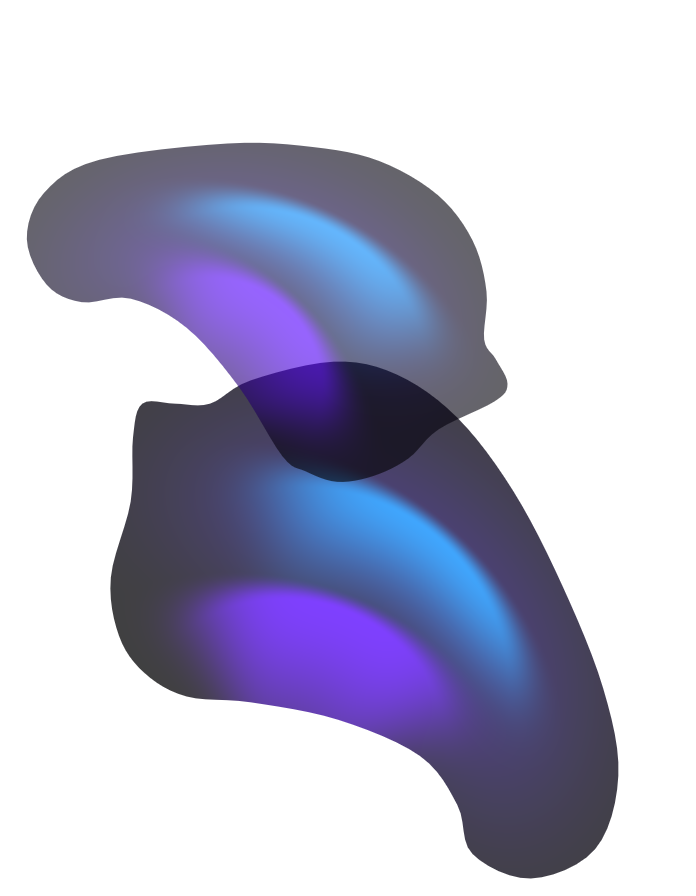
This background is drawn by a Shadertoy shader. Its source:

```glsl
// Two translucent dark blobs overlap on white, each lit inside by blue and violet arcs.
// Outlines are closed Catmull-Rom splines turned into signed distances; the glows are
// circular arcs with a crisp outer rim, a slow inward fade and tapered ends.

#define CANVAS_HEIGHT 768.0   // design units from bottom to top
#define KNOTS 24              // spline knots per outline
#define STEPS 6               // straight pieces per spline span
#define UPPER_OPACITY 0.61
#define LOWER_OPACITY 0.75
#define RIM_SOFTNESS 8.0      // rim blur at the middle of an arc
#define END_SOFTNESS 30.0     // extra rim blur toward its ends
#define BLUE vec3(0.0, 0.54, 1.0)
#define VIOLET vec3(0.33, 0.0, 1.0)
#define INDIGO vec3(0.07, 0.01, 0.31)

const vec2 upperOutline[KNOTS] = vec2[KNOTS](
    vec2(23, 563), vec2(38, 603), vec2(85, 631), vec2(195, 645),
    vec2(268, 642), vec2(325, 630), vec2(375, 601), vec2(405, 562),
    vec2(417, 518), vec2(415, 477), vec2(425, 460), vec2(435, 439),
    vec2(424, 424), vec2(376, 400), vec2(350, 375), vec2(320, 360),
    vec2(289, 355), vec2(262, 364), vec2(242, 377), vec2(205, 436),
    vec2(160, 487), vec2(112, 512), vec2(70, 509), vec2(40, 524));

const vec2 lowerOutline[KNOTS] = vec2[KNOTS](
    vec2(114, 393), vec2(122, 422), vec2(150, 422), vec2(180, 422),
    vec2(215, 442), vec2(286, 458), vec2(340, 447), vec2(392, 410),
    vec2(440, 347), vec2(482, 266), vec2(517, 178), vec2(530, 103),
    vec2(510, 40), vec2(455, 15), vec2(405, 36), vec2(392, 78),
    vec2(360, 120), vec2(290, 151), vec2(215, 166), vec2(160, 171),
    vec2(124, 191), vec2(102, 223), vec2(95, 273), vec2(112, 338));

vec2 catmullRom(vec2 a, vec2 b, vec2 c, vec2 d, float t) {
    return b + 0.5 * t * (c - a + t * (2.0 * a - 5.0 * b + 4.0 * c - d
             + t * (3.0 * (b - c) + d - a)));
}

// Signed distance to a closed spline, negative inside
float outlineDistance(vec2 p, vec2 knots[KNOTS]) {
    float nearest = 1e9;
    float side = 1.0;
    vec2 start = knots[0];
    for (int i = 0; i < KNOTS; i++) {
        vec2 a = knots[(i + KNOTS - 1) % KNOTS];
        vec2 b = knots[i];
        vec2 c = knots[(i + 1) % KNOTS];
        vec2 d = knots[(i + 2) % KNOTS];
        for (int j = 1; j <= STEPS; j++) {
            vec2 end = catmullRom(a, b, c, d, float(j) / float(STEPS));
            vec2 edge = end - start;
            vec2 q = p - start;
            vec2 gap = q - edge * clamp(dot(q, edge) / dot(edge, edge), 0.0, 1.0);
            nearest = min(nearest, dot(gap, gap));
            // Each crossing of a horizontal ray flips the side
            bool crosses = (start.y > p.y) != (end.y > p.y);
            if (crosses && q.x < edge.x * q.y / edge.y) side = -side;
            start = end;
        }
    }
    return side * sqrt(nearest);
}

float taper(float turn, float spread) {
    float t = turn / spread;
    return exp(-t * t * t * t);
}

// Arc with a crisp outer rim; flare widens it along increasing angle
float arcGlow(vec2 p, vec2 center, float radius, float peak, float spread,
              float depth, float flare) {
    vec2 q = p - center;
    float turn = atan(q.y, q.x) - peak;
    float inward = radius - length(q);
    float soft = RIM_SOFTNESS + END_SOFTNESS * min(turn * turn, 1.0);
    float reach = max(inward, 0.0) / (depth * max(1.0 + flare * turn, 0.3));
    return smoothstep(-soft, soft, inward) * exp(-reach * reach) * taper(turn, spread);
}

// Wide faint band around an arc
float arcHalo(vec2 p, vec2 center, float radius, float peak, float spread, float width) {
    vec2 q = p - center;
    float offset = (length(q) - radius) / width;
    return exp(-offset * offset) * taper(atan(q.y, q.x) - peak, spread);
}

vec3 upperPaint(vec2 p) {
    vec3 paint = INDIGO * arcHalo(p, vec2(191.5, 391), 175.0, 1.35, 1.1, 72.0);
    paint = mix(paint, BLUE, arcGlow(p, vec2(191.5, 391), 210.0, 1.12, 0.62, 48.0, -0.6));
    return mix(paint, VIOLET, arcGlow(p, vec2(153, 403), 144.0, 0.85, 0.85, 95.0, 0.0));
}

vec3 lowerPaint(vec2 p) {
    vec3 paint = INDIGO * arcHalo(p, vec2(230, 138), 195.0, 0.8, 1.2, 95.0);
    paint = mix(paint, BLUE, arcGlow(p, vec2(230, 138), 230.0, 0.87, 0.68, 62.0, 0.5));
    return mix(paint, VIOLET, arcGlow(p, vec2(228, 71.5), 193.5, 1.2, 0.72, 135.0, 0.0));
}

void mainImage(out vec4 fragColor, in vec2 fragCoord) {
    float pixel = CANVAS_HEIGHT / iResolution.y;
    vec2 p = fragCoord * pixel;

    // Smooth coverage of each blob
    float lower = clamp(0.5 - outlineDistance(p, lowerOutline) / pixel, 0.0, 1.0);
    float upper = clamp(0.5 - outlineDistance(p, upperOutline) / pixel, 0.0, 1.0);

    // Layer both over white
    vec3 color = mix(vec3(1.0), lowerPaint(p), lower * LOWER_OPACITY);
    color = mix(color, upperPaint(p), upper * UPPER_OPACITY);
    fragColor = vec4(color, 1.0);
}
```
